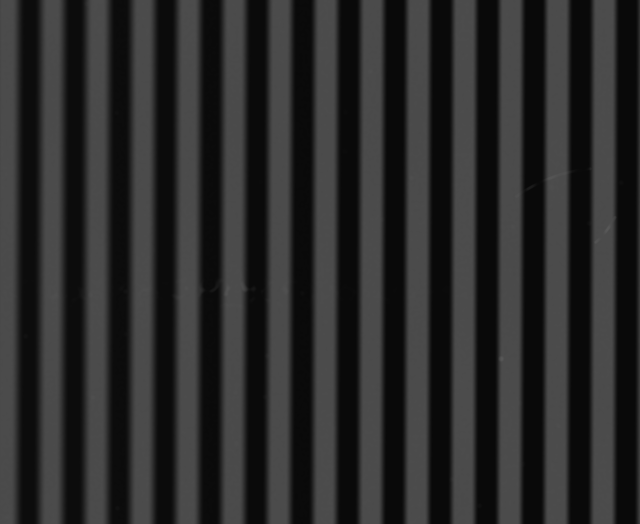
Write a Shadertoy shader that draws this pattern.

```glsl
// Soft grey vertical bars on near-black, slightly slanted and widening to the right.
// A warped phase repeats one blurred bar; gradient noise adds grain and smudges,
// while bowed segments and hashed cells add faint scratches and dust.

const float BARS_ACROSS = 14.14;   // bar frequency at the first full bar
const float FIRST_BAR = 0.082;     // centre of that bar, in canvas widths
const float STRETCH = 0.0182;      // gradual widening of the spacing
const float SLANT = 0.0028;
const float BAR_WIDTH = 0.5;       // share of one period
const vec3 DARK = vec3(0.036);
const vec3 GREY = vec3(0.294);

vec2 hash2(vec2 p) {
    p = vec2(dot(p, vec2(127.1, 311.7)), dot(p, vec2(269.5, 183.3)));
    return fract(sin(p) * 43758.55);
}

float cornerSlope(vec2 cell, vec2 corner, vec2 f) {
    return dot(hash2(cell + corner) * 2.0 - 1.0, f - corner);
}

float gradientNoise(vec2 p) {
    vec2 cell = floor(p), f = fract(p);
    vec2 w = f * f * f * (f * (f * 6.0 - 15.0) + 10.0);
    vec2 e = vec2(1.0, 0.0);
    return mix(mix(cornerSlope(cell, e.yy, f), cornerSlope(cell, e.xy, f), w.x),
               mix(cornerSlope(cell, e.yx, f), cornerSlope(cell, e.xx, f), w.x), w.y);
}

// Coverage of the repeated bar, with edges blurred by a share of the period
float bars(vec2 p, float top, float blur) {
    float d = p.x - SLANT * (p.y - top) - FIRST_BAR;
    float phase = BARS_ACROSS * d * (1.0 - STRETCH * d);
    float fromCentre = abs(fract(phase + 0.5) - 0.5);
    float halfBlur = 0.5 * blur;
    return 1.0 - smoothstep(-halfBlur, halfBlur, fromCentre - 0.5 * BAR_WIDTH);
}

// Thin patchy line from a to b, bowed sideways in the middle
float scratch(vec2 p, vec2 a, vec2 b, float bow, float width) {
    vec2 along = b - a;
    float t = clamp(dot(p - a, along) / dot(along, along), 0.0, 1.0);
    vec2 side = normalize(vec2(-along.y, along.x));
    float d = length(p - a - along * t - side * bow * 4.0 * t * (1.0 - t));
    float patches = smoothstep(-0.3, 0.35, gradientNoise(p * 55.0));
    return (1.0 - smoothstep(0.2 * width, width, d)) * patches;
}

float spot(vec2 p, vec2 centre, float radius) {
    return 1.0 - smoothstep(0.2 * radius, radius, length(p - centre));
}

// Sparse dust, at most one speck per cell
float dust(vec2 p, float cells) {
    vec2 cell = floor(p * cells);
    vec2 centre = 0.2 + 0.6 * hash2(cell);
    vec2 rnd = hash2(cell + 37.0);
    return step(0.88, rnd.x) * rnd.y * spot(fract(p * cells), centre, 0.1);
}

// Cloudy marks held inside a soft horizontal ellipse
float smudge(vec2 p, vec2 centre, vec2 size) {
    vec2 q = (p - centre) / size;
    return exp(-dot(q, q)) * smoothstep(0.05, 0.5, gradientNoise(p * 75.0));
}

void mainImage(out vec4 fragColor, in vec2 fragCoord) {
    vec2 p = fragCoord / iResolution.x;
    float top = iResolution.y / iResolution.x;
    float pixel = 1.0 / iResolution.x;

    // Bars, sharper towards the right
    float blur = max(mix(0.29, 0.17, smoothstep(0.0, 0.8, p.x)), BARS_ACROSS * pixel);
    float bar = bars(p, top, blur);
    vec3 ground = DARK + 0.012 * (1.0 - smoothstep(0.0, 0.6, p.x));
    vec3 color = mix(ground, GREY, bar);

    // Faint grain and uneven tone
    color += 0.005 * gradientNoise(p * 150.0) * (0.3 + bar);
    color += 0.008 * gradientNoise(p * vec2(9.0, 4.0)) * bar;

    // Wear, most visible on the dark ground
    float lineWidth = max(0.0035, 1.5 * pixel);
    float wear = 0.07 * scratch(p, vec2(0.807, 0.512), vec2(0.922, 0.555), 0.008, lineWidth);
    wear += 0.09 * scratch(p, vec2(0.931, 0.440), vec2(0.961, 0.479), -0.002, lineWidth);
    wear += 0.08 * smudge(p, vec2(0.36, 0.365), vec2(0.07, 0.016));
    wear += 0.03 * smudge(p, vec2(0.25, 0.36), vec2(0.35, 0.014));
    wear += 0.09 * spot(p, vec2(0.783, 0.258), 0.006);
    wear += 0.025 * dust(p, 18.0);
    color += wear * mix(1.0, 0.6, bar);

    fragColor = vec4(color, 1.0);
}
```
